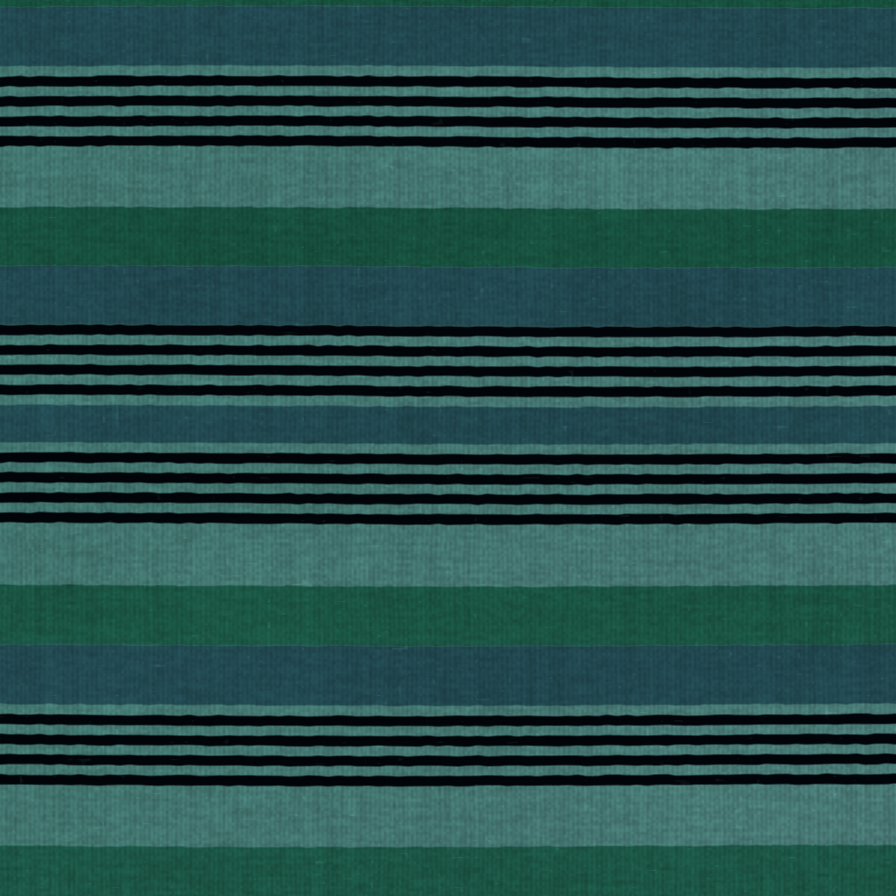
A Shadertoy shader for this texture:

```glsl
// Woven ribbed cloth with horizontal blue, green and teal bands and groups of thin black stripes.

float hash(vec2 p) {
    vec3 q = fract(p.xyx * vec3(0.1031, 0.103, 0.0973));
    q += dot(q, q.yzx + 33.33);
    return fract((q.x + q.y) * q.z);
}

float noise(vec2 p) {
    vec2 i = floor(p), f = fract(p);
    f = f * f * (3.0 - 2.0 * f);
    return mix(mix(hash(i), hash(i + vec2(1, 0)), f.x),
               mix(hash(i + vec2(0, 1)), hash(i + vec2(1, 1)), f.x), f.y);
}

// Soft-edged coverage of the interval from a to b
float band(float y, float a, float b, float soft) {
    return smoothstep(a - soft, a + soft, y) * (1.0 - smoothstep(b - soft, b + soft, y));
}

// Four evenly spaced thin stripes, the lowest index centred on first
float stripes(float y, float first, float soft) {
    float cover = 0.0;
    for (int i = 0; i < 4; i++) {
        float centre = first + 0.0223 * float(i);
        cover += band(y, centre - 0.0056, centre + 0.0056, soft);
    }
    return cover;
}

void mainImage(out vec4 fragColor, in vec2 fragCoord) {
    vec2 uv = fragCoord / iResolution.xy;
    float soft = max(0.0014, 0.7 / iResolution.y);
    const float PERIOD = 0.7122;

    // Slight sag of the weft and ragged stripe edges
    float down = 1.0 - uv.y;
    float sag = 0.0012 * sin(uv.x * 5.0 + down * 3.0)
              + 0.0016 * (noise(vec2(uv.x * 90.0, down * 60.0)) - 0.5);
    float y = mod(down - 0.0742 + sag + 0.03, PERIOD) - 0.03;

    // Wide bands over a teal ground
    vec3 teal = mix(vec3(0.255, 0.455, 0.43), vec3(0.28, 0.47, 0.455), uv.x);
    vec3 green = mix(vec3(0.11, 0.34, 0.275), vec3(0.09, 0.31, 0.24), smoothstep(0.1, 0.7, uv.y));
    vec3 blue = vec3(0.13, 0.28, 0.31);
    vec3 color = teal;
    color = mix(color, green, band(y, 0.158, 0.2236, soft) + band(y, 0.5794, 0.6458, soft));
    color = mix(color, blue, band(y, -0.1, 0.0, soft) + band(y, 0.2236, 0.289, soft)
                           + band(y, 0.379, 0.4206, soft) + band(y, 0.6458, 0.8, soft));

    // Three groups of black stripes
    float black = stripes(y, 0.0172, soft) + stripes(y, 0.295, soft) + stripes(y, 0.4375, soft);
    color = mix(color, vec3(0.005, 0.02, 0.035), clamp(black, 0.0, 1.0));

    // Warp ribs, weft threads, fine grain and broad uneven dye
    float rib = sin(6.2832 * (uv.x * 190.0 + 0.5 * noise(uv * vec2(25.0, 14.0))));
    float warp = noise(uv * vec2(220.0, 9.0)) - 0.5;
    float weft = noise(uv * vec2(40.0, 260.0)) - 0.5;
    float grain = noise(uv * 300.0 + 17.0) - 0.5;
    float dye = noise(uv * vec2(4.0, 9.0) + 5.0) - 0.5;
    color *= 1.0 + 0.035 * rib + 0.09 * warp + 0.09 * weft + 0.14 * grain + 0.06 * dye;

    // Sparse pale flecks of lint
    float fleck = smoothstep(0.9, 1.0, noise(uv * vec2(130.0, 210.0) + 40.0));
    color += 0.05 * fleck * vec3(0.7, 1.0, 1.0);

    fragColor = vec4(color, 1.0);
}
```
